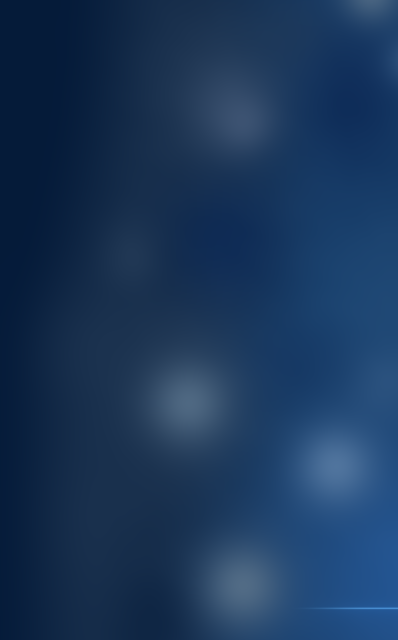
Write a WebGL 1 fragment shader that draws this background.

```glsl
precision highp float;
uniform vec2 u_resolution;

// Soft round spot: 1 at its centre, fading to 0
float spot(vec2 p, vec2 centre, vec2 radius) {
  vec2 d = (p - centre) / radius;
  return exp(-dot(d, d));
}

// Unfocused light: a soft core inside a wide, weak halo
float bokeh(vec2 p, vec2 centre, float radius) {
  vec2 size = vec2(radius);
  return 0.82 * spot(p, centre, size) + 0.18 * spot(p, centre, 1.7 * size);
}

// Layered sines for faint cloudy variation
float clouds(vec2 p) {
  float sum = 0.0;
  float weight = 0.5;
  for (int i = 0; i < 4; i++) {
    sum += weight * sin(p.x + 1.3 * sin(p.y)) * cos(p.y - 0.7 * p.x);
    p = mat2(1.5, 1.1, -1.1, 1.5) * p + 2.1;
    weight *= 0.5;
  }
  return sum;
}

void main() {
  // Height units, so the width spans about 0.62
  vec2 p = gl_FragCoord.xy / u_resolution.y;

  // Navy edge, slate middle, blue right side
  vec3 navy = vec3(0.018, 0.105, 0.225);
  vec3 slate = vec3(0.085, 0.175, 0.29);
  vec3 blue = vec3(0.09, 0.235, 0.405);
  float edge = 0.11 * smoothstep(0.30, 1.0, p.y);
  vec3 color = mix(navy, slate, smoothstep(edge - 0.02, edge + 0.16, p.x));
  color = mix(color, blue, smoothstep(0.25, 0.52, p.x + 0.08 * (0.5 - p.y)));
  color += vec3(0.05, 0.10, 0.17) * spot(p, vec2(0.66, 0.10), vec2(0.20, 0.20));
  color += vec3(0.03, 0.045, 0.05) * spot(p, vec2(0.60, 0.52), vec2(0.18, 0.16));

  // Deep blue hollows
  vec3 deep = vec3(0.045, 0.16, 0.335);
  color = mix(color, deep, 0.80 * spot(p, vec2(0.355, 0.62), vec2(0.09, 0.10)));
  color = mix(color, deep, 0.85 * spot(p, vec2(0.55, 0.85), vec2(0.09, 0.12)));
  color = mix(color, vec3(0.07, 0.205, 0.38), 0.7 * spot(p, vec2(0.46, 0.43), vec2(0.09, 0.07)));
  color = mix(color, navy, 0.55 * spot(p, vec2(0.25, 0.03), vec2(0.07, 0.08)));

  // Faint haze
  vec3 haze = vec3(0.15, 0.24, 0.35);
  color = mix(color, haze, 0.65 * spot(p, vec2(0.208, 0.60), vec2(0.045, 0.055)));
  color = mix(color, haze, 0.25 * spot(p, vec2(0.12, 0.46), vec2(0.08, 0.09)));
  color = mix(color, haze, 0.20 * spot(p, vec2(0.14, 0.19), vec2(0.08, 0.12)));
  color = mix(color, haze, 0.55 * spot(p, vec2(0.35, 0.85), vec2(0.11, 0.13)));
  color = mix(color, haze, 0.45 * spot(p, vec2(0.29, 0.40), vec2(0.11, 0.14)));
  color = mix(color, haze, 0.35 * spot(p, vec2(0.46, 0.95), vec2(0.06, 0.06)));
  color += 0.010 * clouds(p * 14.0) * smoothstep(0.05, 0.3, p.x);

  // Unfocused lights
  vec3 pale = vec3(0.33, 0.43, 0.53);
  vec3 paleBlue = vec3(0.33, 0.47, 0.63);
  color = mix(color, vec3(0.31, 0.39, 0.51), 0.35 * spot(p, vec2(0.355, 0.835), vec2(0.07)));
  color = mix(color, vec3(0.31, 0.39, 0.51), 0.48 * spot(p, vec2(0.383, 0.806), vec2(0.045)));
  color = mix(color, pale, 0.90 * bokeh(p, vec2(0.295, 0.370), 0.060));
  color = mix(color, paleBlue, 0.92 * bokeh(p, vec2(0.525, 0.271), 0.057));
  color = mix(color, pale, 0.95 * bokeh(p, vec2(0.380, 0.085), 0.062));
  color = mix(color, pale, 0.85 * bokeh(p, vec2(0.580, 1.012), 0.043));
  color = mix(color, paleBlue, 0.40 * bokeh(p, vec2(0.640, 0.905), 0.035));
  color = mix(color, paleBlue, 0.22 * bokeh(p, vec2(0.605, 0.400), 0.050));

  // Thin horizontal flare at the lower right
  float reach = smoothstep(0.45, 0.58, p.x);
  color += vec3(0.14, 0.21, 0.23) * reach * exp(-pow((p.y - 0.0495) / 0.0014, 2.0));
  color += vec3(0.01, 0.03, 0.05) * reach * exp(-abs(p.y - 0.0495) / 0.010);

  gl_FragColor = vec4(color, 1.0);
}
```
